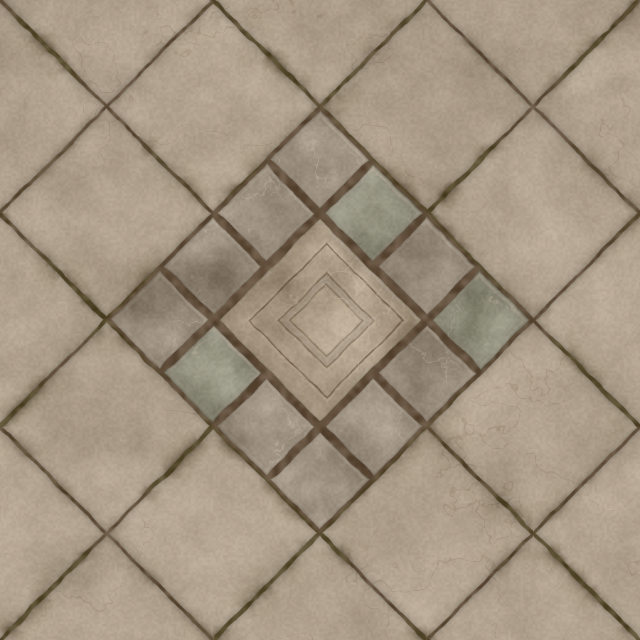
Write a WebGL 2 fragment shader that draws this texture.

```glsl
#version 300 es
precision highp float;
// Diagonal stone paving with a square medallion set on its corner.
// Rotated coordinates turn the joints into grid lines; value noise adds
// mottling, veins, ragged joints and moss, and nested squares form the carving.
uniform vec2 u_resolution;
out vec4 outColor;

const vec3 TILE = vec3(0.685, 0.625, 0.55);
const vec3 STONE = vec3(0.605, 0.555, 0.49);
const vec3 STONE_GREEN = vec3(0.565, 0.555, 0.485);
const vec3 CARVED = vec3(0.64, 0.575, 0.49);
const vec3 GROUT = vec3(0.37, 0.295, 0.22);
const vec3 MOSS = vec3(0.31, 0.27, 0.14);
const vec3 LIP = vec3(0.74, 0.69, 0.62);

float hash(vec2 p) {
    vec3 q = fract(vec3(p.xyx) * 0.1031);
    q += dot(q, q.yzx + 33.33);
    return fract((q.x + q.y) * q.z);
}

float noise(vec2 p) {
    vec2 i = floor(p), f = fract(p);
    f = f * f * (3.0 - 2.0 * f);
    return mix(mix(hash(i), hash(i + vec2(1, 0)), f.x),
               mix(hash(i + vec2(0, 1)), hash(i + vec2(1, 1)), f.x), f.y);
}

float fbm(vec2 p) {
    float sum = 0.0, amp = 0.5;
    for (int i = 0; i < 5; i++) {
        sum += amp * noise(p);
        p = mat2(1.6, 1.2, -1.2, 1.6) * p + 7.3;
        amp *= 0.5;
    }
    return sum;
}

// Thin wandering lines along one level of the noise, kept in patches.
float veins(vec2 p, float width) {
    float level = abs(fbm(p) - 0.48);
    return (1.0 - smoothstep(0.0, width, level)) * smoothstep(0.45, 0.7, noise(p * 0.9 + 31.0));
}

float stroke(float d, float halfWidth, float aa) {
    return 1.0 - smoothstep(halfWidth - aa, halfWidth + aa, abs(d));
}

float squareRadius(vec2 p) {
    return max(abs(p.x), abs(p.y));
}

float gridDistance(vec2 p, float size) {
    vec2 g = abs(fract(p / size + 0.5) - 0.5) * size;
    return min(g.x, g.y);
}

// Three of the ring stones are greener than the rest.
float greenStone(vec2 cell) {
    float side = max(step(0.5, cell.y), step(cell.y, -1.5));
    float corner = step(0.5, cell.x) * step(cell.y, -1.5);
    return mod(cell.x, 2.0) * side * (1.0 - corner);
}

vec3 carve(vec3 color, vec2 p, float radius, float strength, float aa) {
    float r = squareRadius(p) - radius;
    float wear = strength * (0.55 + 0.45 * noise(p * 28.0));
    color = mix(color, LIP, stroke(r - 0.016, 0.006, aa) * wear * 0.5);
    return mix(color, GROUT, stroke(r, 0.005, aa) * wear);
}

void main() {
    vec2 p = gl_FragCoord.xy / u_resolution;
    float aa = 3.0 / min(u_resolution.x, u_resolution.y);
    vec2 d = p - 0.5;

    // Diagonal axes: large joints fall on whole numbers.
    vec2 uv = 3.0 * vec2(d.x - d.y, d.x + d.y);
    vec2 rough = vec2(fbm(p * 34.0), fbm(p * 34.0 + 50.0)) - 0.48;
    uv += rough * 0.022;
    float radius = squareRadius(uv);
    float mottle = fbm(p * 9.0) - 0.48;
    float patches = fbm(p * 23.0 + 11.0) - 0.48;
    float grain = noise(p * 260.0) - 0.5;
    vec3 color;
    float joint, jointWidth, moss;

    if (radius > 1.0) {
        // Large tiles, with moss on the joints nearest the middle.
        joint = gridDistance(uv, 1.0);
        vec2 nearest = round(uv), gap = abs(uv - nearest);
        float line = abs(gap.x < gap.y ? nearest.x : nearest.y);
        moss = (1.0 - 0.7 * step(1.5, line)) * smoothstep(0.25, 0.6, noise(p * 11.0 + 4.0));
        jointWidth = 0.010 + 0.008 * moss * noise(p * 60.0);
        color = TILE + 0.02 * (hash(floor(uv) + 9.0) - 0.5);
        color -= vec3(0.05, 0.053, 0.056) * veins(p * 7.0, 0.006);
        float stain = exp(-joint * 22.0) * smoothstep(0.38, 0.7, fbm(p * 30.0 + 3.0));
        color = mix(color, mix(GROUT, MOSS, 0.5), stain * (0.25 + 0.45 * moss));
    } else {
        // Ring of twelve stones around the carved centre.
        bool centre = radius < 0.5;
        joint = centre ? 0.5 - radius : gridDistance(uv, 0.5);
        moss = 0.15 * smoothstep(0.9, 1.0, radius);
        jointWidth = mix(0.027, 0.018, smoothstep(0.9, 1.0, radius));
        vec2 cell = floor(uv * 2.0);
        vec3 stone = mix(STONE, STONE_GREEN, greenStone(cell)) + 0.035 * (hash(cell + 40.0) - 0.5);
        color = centre ? CARVED : stone;
        color += 0.10 * mottle + 0.14 * patches;

        if (centre) {
            vec2 q = uv - vec2(0.033, 0.027);
            float r = squareRadius(q);
            float band = smoothstep(0.17, 0.18, r) - smoothstep(0.215, 0.225, r);
            color = mix(color, STONE, band * 0.55);
            color += 0.025 * (1.0 - smoothstep(0.15, 0.17, r));
            color = carve(color, q, 0.36, 0.75, aa);
            color = carve(color, q, 0.222, 0.6, aa);
            color = carve(color, q, 0.17, 0.5, aa);
        }
        color = mix(color, LIP, veins(p * 15.0 + 20.0, 0.014) * 0.45);

        // Worn bevel, brightest on the upper right edge of each stone.
        float facing = fract(uv.y * 2.0);
        float lit = 0.3 + 0.5 * smoothstep(0.8, 0.95, facing);
        color = mix(color, LIP, stroke(joint - 0.038, 0.010, 0.008) * lit * (0.5 + noise(p * 50.0) * 0.5));
    }

    // Surface mottling, shaded edges and the joints themselves.
    color += 0.13 * mottle + 0.09 * patches + 0.045 * grain;
    color *= 1.0 - 0.16 * exp(-max(joint - jointWidth, 0.0) * 45.0);
    vec3 fill = mix(GROUT, MOSS, moss * 0.75) + 0.16 * (noise(p * 95.0) - 0.5);
    color = mix(color, fill, stroke(joint, jointWidth, aa * 1.2) * 0.92);
    outColor = vec4(clamp(color, 0.0, 1.0), 1.0);
}
```
